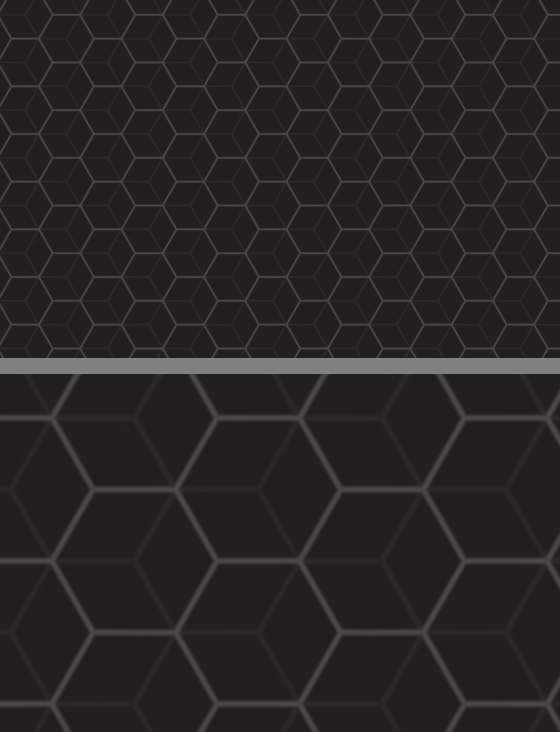
Top, the full canvas; bottom, a detail of the centre.
A Shadertoy shader for this pattern:

```glsl
// Dark honeycomb of thin grey hexagons, each holding a faint three-spoked cube.

const float SQRT3 = 1.7320508;
const vec2 REPEATS = vec2(6.785, 7.51);      // cells across and down the canvas
const vec2 CELL = vec2(3.0, SQRT3);          // repeat size when a hexagon side is 1
const vec2 FIRST_CENTER = vec2(0.0449, 0.8255);

const vec3 GROUND = vec3(0.137, 0.121, 0.127);
const vec3 SPOKE = vec3(0.180, 0.162, 0.165);
const vec3 OUTLINE = vec3(0.305, 0.285, 0.285);

// Offset from the nearest hexagon center on two interleaved grids.
vec2 hexLocal(vec2 p, vec2 cell) {
    vec2 a = p - cell * round(p / cell);
    vec2 shifted = p - 0.5 * cell;
    vec2 b = shifted - cell * round(shifted / cell);
    return dot(a, a) < dot(b, b) ? a : b;
}

// Distance from inside a flat-topped hexagon of side 1 to its border.
float hexBorder(vec2 p) {
    vec2 q = abs(p);
    return 0.5 * SQRT3 - max(q.y, dot(q, vec2(0.5 * SQRT3, 0.5)));
}

// Distance to a segment from the origin to tip.
float segment(vec2 p, vec2 tip) {
    return length(p - tip * clamp(dot(p, tip) / dot(tip, tip), 0.0, 1.0));
}

// Three spokes: left, upper right and lower right.
float cubeSpokes(vec2 p) {
    vec2 q = vec2(p.x, abs(p.y));
    return min(segment(q, vec2(-1.0, 0.0)), segment(q, vec2(0.5, 0.5 * SQRT3)));
}

// Soft-edged line coverage.
float stroke(float dist, float halfWidth, float softness) {
    return 1.0 - smoothstep(max(halfWidth - softness, 0.0), halfWidth + softness, dist);
}

// Gentle mottling from layered sines, about -1 to 1.
float mottle(vec2 p) {
    float sum = 0.0;
    float weight = 0.5;
    for (int i = 0; i < 3; i++) {
        sum += weight * sin(p.x + 1.7 * sin(p.y)) * sin(p.y + 1.3 * sin(p.x));
        p = mat2(1.6, 1.2, -1.2, 1.6) * p + 2.3;
        weight *= 0.5;
    }
    return sum;
}

void mainImage(out vec4 fragColor, in vec2 fragCoord) {
    vec2 uv = fragCoord / iResolution.xy;
    vec2 p = (uv - FIRST_CENTER) * REPEATS * CELL;
    float pixel = REPEATS.x * CELL.x / iResolution.x;
    float softness = max(0.032, 0.7 * pixel);

    vec2 local = hexLocal(p, CELL);
    float wear = mottle(p * 2.4);

    // Faint spokes below, brighter outlines on top
    float spokes = stroke(cubeSpokes(local), 0.032, softness);
    float outlines = stroke(hexBorder(local), 0.034, softness);
    vec3 color = GROUND + 0.003 * wear;
    color = mix(color, SPOKE, spokes * (0.85 + 0.15 * wear));
    color = mix(color, OUTLINE, outlines * (0.97 + 0.03 * wear));

    fragColor = vec4(color, 1.0);
}
```
